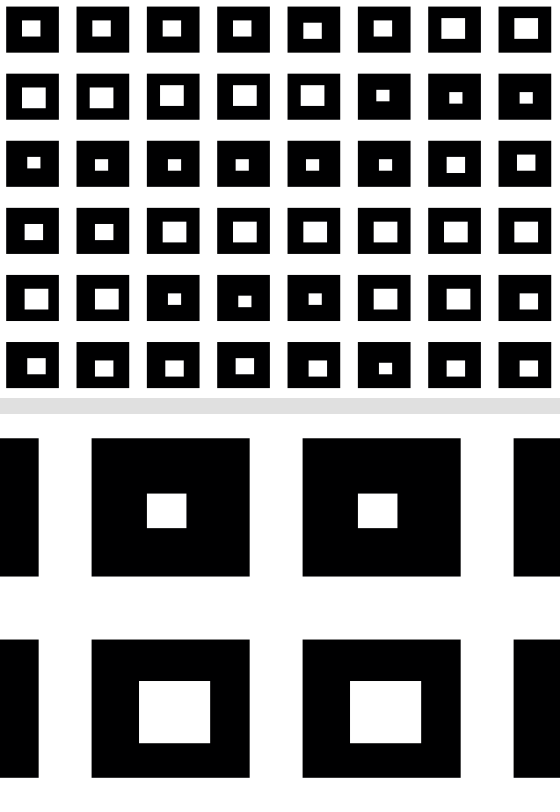
Top, the full canvas; bottom, a detail of the centre.
Reproduce this pattern procedurally as a Shadertoy shader.

```glsl
// Grid of black tiles, each with a white window whose size and place drift.

// Lengths are fractions of the canvas width, measured from the top left.
const vec2 COUNT = vec2(8.0, 6.0);
const vec2 PITCH = vec2(0.1256, 0.1198);
const vec2 FIRST_CENTRE = vec2(0.0581, 0.0529);
const vec2 TILE_SIZE = vec2(0.0941, 0.0823);
const vec3 INK = vec3(0.0, 0.0, 0.004);
const vec3 PAPER = vec3(1.0);

// Windows sit on a fine lattice, this many steps across each tile.
const float LATTICE = 20.0;
const float DRIFT = 1.8;
const float SEED = 3.0;

// Runs of equal windows in reading order: last index and width in steps.
const int RUNS = 10;
const int RUN_LAST[RUNS] = int[](5, 12, 21, 25, 33, 36, 38, 44, 45, 47);
const float RUN_STEPS[RUNS] = float[](7.0, 9.0, 5.0, 7.0, 9.0, 5.0, 9.0, 7.0, 5.0, 7.0);

float hash(vec2 p) {
    return fract(sin(dot(p, vec2(12.9898, 78.233))) * 43758.5453);
}

// Antialiased coverage of a centred box.
float boxMask(vec2 p, vec2 halfSize, float pixel) {
    vec2 inside = clamp((halfSize - abs(p)) / pixel + 0.5, 0.0, 1.0);
    return inside.x * inside.y;
}

float windowSteps(int index) {
    for (int i = 0; i < RUNS; i++) {
        if (index <= RUN_LAST[i]) return RUN_STEPS[i];
    }
    return RUN_STEPS[RUNS - 1];
}

// Whole-step offset that leans right and down as the tiles progress.
vec2 windowShift(vec2 cell, float progress) {
    vec2 jitter = vec2(hash(cell + SEED), hash(cell + SEED + 17.0));
    return min(floor(DRIFT * progress + jitter), 2.0) - 0.5;
}

void mainImage(out vec4 fragColor, in vec2 fragCoord) {
    float pixel = 1.0 / iResolution.x;
    vec2 p = vec2(fragCoord.x, iResolution.y - fragCoord.y) * pixel;

    // Nearest tile and position about its centre
    vec2 cell = floor((p - FIRST_CENTRE) / PITCH + 0.5);
    cell = clamp(cell, vec2(0.0), COUNT - 1.0);
    vec2 local = p - FIRST_CENTRE - cell * PITCH;

    // Window size and offset
    float index = cell.x + cell.y * COUNT.x;
    float progress = index / (COUNT.x * COUNT.y - 1.0);
    vec2 unit = TILE_SIZE / LATTICE;
    vec2 halfWindow = 0.5 * windowSteps(int(index + 0.5)) * unit;
    vec2 shift = windowShift(cell, progress) * unit;

    // Tile with its window cut out
    float tile = boxMask(local, 0.5 * TILE_SIZE, pixel);
    float opening = boxMask(local - shift, halfWindow, pixel);
    fragColor = vec4(mix(PAPER, INK, tile * (1.0 - opening)), 1.0);
}
```
